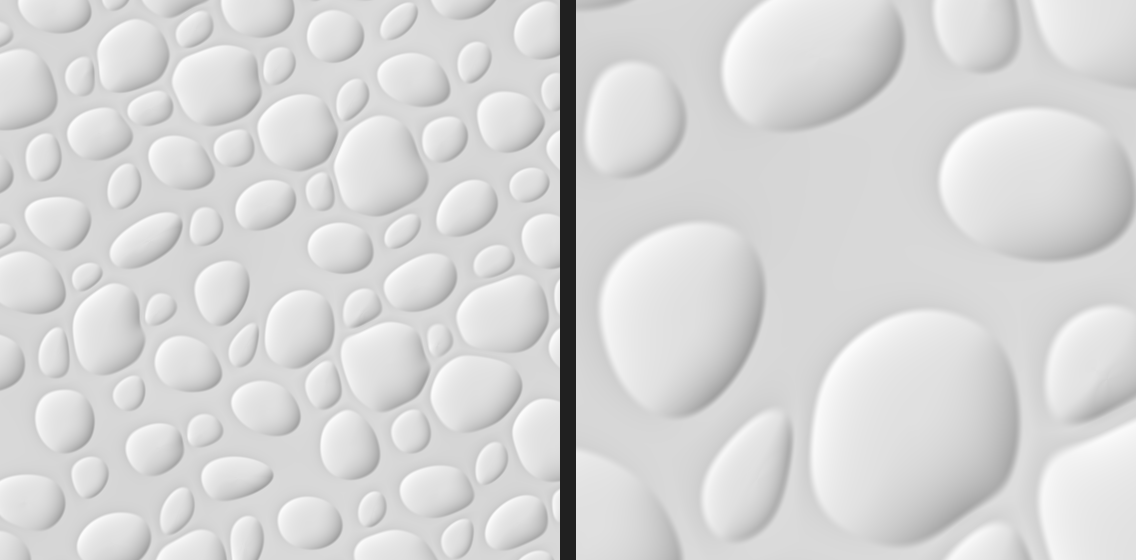
Left: the whole. Right: its middle third, enlarged.
Give the GLSL for this pattern, as a WebGL 1 fragment shader.

```glsl
precision highp float;
// Pale embossed pebbles of mixed sizes, lit from the upper left.

uniform vec2 u_resolution;

vec2 hash2(vec2 c) {
    return fract(sin(vec2(dot(c, vec2(127.1, 311.7)), dot(c, vec2(269.5, 183.3)))) * 43758.5);
}

float gradientNoise(vec2 p) {
    vec2 i = floor(p), f = p - i;
    vec2 u = f * f * f * (f * (f * 6.0 - 15.0) + 10.0);
    vec2 x = vec2(1.0, 0.0), y = vec2(0.0, 1.0);
    float a = dot(hash2(i) * 2.0 - 1.0, f);
    float b = dot(hash2(i + x) * 2.0 - 1.0, f - x);
    float c = dot(hash2(i + y) * 2.0 - 1.0, f - y);
    float d = dot(hash2(i + 1.0) * 2.0 - 1.0, f - 1.0);
    return mix(mix(a, b, u.x), mix(c, d, u.x), u.y);
}

mat2 rotation(float angle) {
    float c = cos(angle), s = sin(angle);
    return mat2(c, -s, s, c);
}

float smoothMax(float a, float b, float k) {
    float h = max(k - abs(a - b), 0.0) / k;
    return max(a, b) + 0.25 * h * h * k;
}

// Approximate signed distance to an egg, blunt at one end.
float eggDistance(vec2 q, vec2 semiAxes, float taper) {
    q.y *= 1.0 + taper * clamp(q.x / semiAxes.x, -1.0, 1.0);
    float k = length(q / semiAxes);
    return k * (k - 1.0) / (length(q / (semiAxes * semiAxes)) + 0.001);
}

// Distance to the nearest pebble (x) and the radius of that pebble (y).
vec2 pebbles(vec2 p) {
    const float cellSize = 0.114;
    const float blend = 0.008;
    const float gridTurn = 0.35;
    p = rotation(gridTurn) * p;
    vec2 home = floor(p / cellSize);
    float nearest = 0.5, nearestRadius = 0.0, others = 0.0;
    for (int y = -1; y <= 1; y++) {
        for (int x = -1; x <= 1; x++) {
            vec2 cell = home + vec2(x, y);
            vec2 place = hash2(cell), form = hash2(cell + 57.3);
            float stretch = fract(form.x * 7.0 + form.y * 5.0);

            // Large and small pebbles alternate so that they pack closely.
            float large = 1.0 - mod(cell.x + cell.y, 2.0);
            float radius = mix(0.030 + 0.013 * form.x, 0.052 + 0.034 * pow(form.x, 3.0), large);
            float aspect = 1.08 + stretch * mix(0.6, 0.85 * (1.0 - form.x), large);
            vec2 semiAxes = radius * vec2(sqrt(aspect), inversesqrt(aspect));
            vec2 centre = (cell + 0.5 + 0.28 * (place - 0.5)) * cellSize;

            // Large ones lie flat with some upright, small ones lean to the right.
            float lying = 1.4 * form.y - 0.5 + 0.8 * step(0.82, form.y);
            float tilt = mix(0.4 + 1.0 * form.y, lying, large);
            vec2 q = rotation(tilt - gridTurn) * (p - centre);

            // A few small ones are missing, which leaves open ground.
            float missing = (1.0 - large) * step(0.9, place.y);
            float d = eggDistance(q, semiAxes, 0.4 * (place.x - 0.5)) + 0.3 * missing;
            others += exp(-max(d, nearest) / blend);
            if (d < nearest) {
                nearest = d;
                nearestRadius = radius;
            }
        }
    }
    // Keep a gap to the softly blended neighbours, with rounded corners.
    float second = -blend * log(others + 1e-30);
    float gap = 0.5 * (nearest - second) + 0.005;
    return vec2(smoothMax(nearest, gap, 0.016), nearestRadius);
}

void main() {
    vec2 uv = gl_FragCoord.xy / min(u_resolution.x, u_resolution.y);
    vec2 warp = vec2(gradientNoise(uv * 4.0), gradientNoise(uv * 4.0 + 31.7));
    vec2 p = uv + 0.03 * warp + 3.0;

    // Slope of the distance field towards the light.
    const float reach = 0.004;
    vec2 toLight = normalize(vec2(-0.85, 0.52));
    vec2 ahead = pebbles(p + toLight * reach);
    vec2 behind = pebbles(p - toLight * reach);
    float facing = clamp((ahead.x - behind.x) / (2.0 * reach), -1.0, 1.0);
    float dist = 0.5 * (ahead.x + behind.x);
    float radius = 0.5 * (ahead.y + behind.y);

    // Flat ground with a shallow groove around each pebble.
    float groove = exp(-max(dist, 0.0) / 0.008);
    float ground = 0.847 + 0.03 * gradientNoise(uv * 4.0) - groove * (0.025 + 0.04 * facing);

    // Large pebbles are domed, small ones flat with a crisp rim.
    float depth = max(-dist, 0.0);
    float domeWidth = mix(0.010, 0.034, smoothstep(0.033, 0.06, radius));
    float level = max(1.0 - depth / (0.85 * radius + 0.001), 0.0);
    float relief = 0.18 * level * exp(-depth / domeWidth) + 0.015 * exp(-depth / 0.005);
    float stone = 0.876 + facing * relief * mix(1.5, 0.7, smoothstep(-0.3, 0.3, facing));

    float inside = 1.0 - smoothstep(-0.003, 0.003, dist);
    float shade = min(mix(ground, stone, inside), 0.985);
    gl_FragColor = vec4(vec3(shade), 1.0);
}
```
